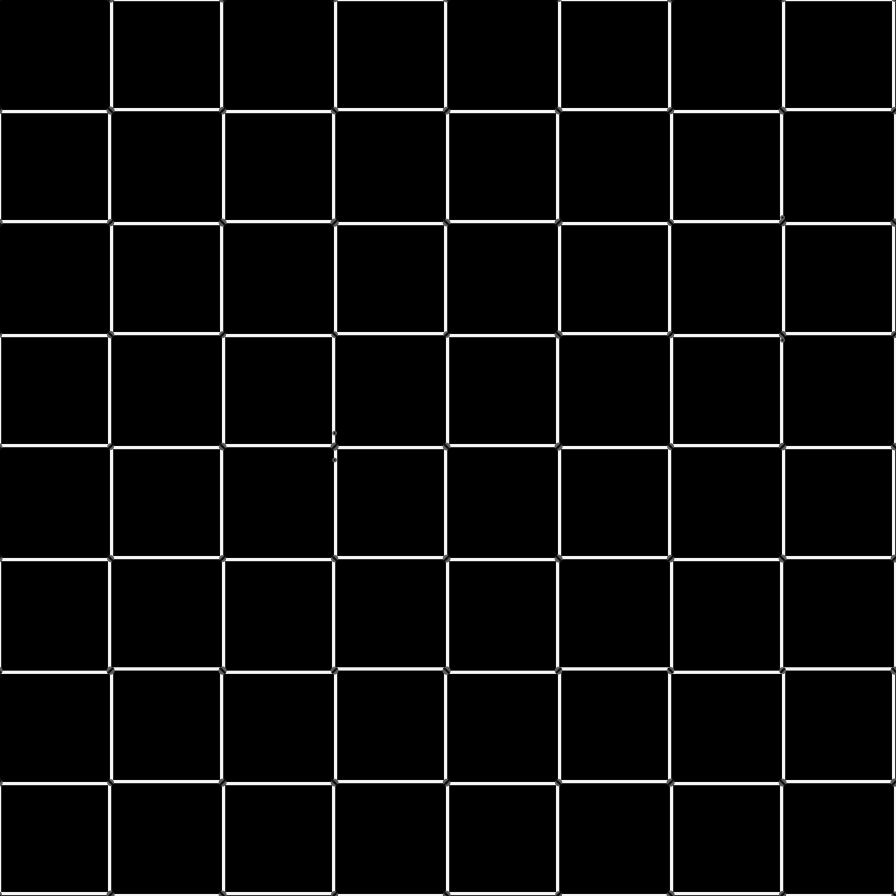
Write a three.js fragment shader that draws this pattern.

```glsl
varying vec2 vUv;

const float GRID = 8.0;
const float LINE_HALF = 0.0145;
const float SHIFT = 0.0088;
const float SOFT = 0.006;
const vec2 DRIFT = vec2(0.0125, -0.0125);
const vec3 BLACK = vec3(0.0);
const vec3 WHITE = vec3(0.97);
const vec3 GREY = vec3(0.45);

float hash(vec2 p) {
  vec3 q = fract(vec3(p.xyx) * 0.1031);
  q += dot(q, q.yzx + 33.33);
  return fract((q.x + q.y) * q.z);
}

// Coverage of a shape from its signed distance
float cover(float dist, float soft) {
  return 1.0 - smoothstep(-soft, soft, dist);
}

// +1 for an outlined cell, -1 for a plain one
float cellSign(vec2 cell) {
  return 1.0 - 2.0 * mod(cell.x + cell.y, 2.0);
}

// Edges pulled into the outlined cell on their side
float edgeLines(vec2 cell, vec2 node, vec2 offset, float swappedRow) {
  float swapped = 1.0 - step(0.5, abs(mod(node.y, GRID) - swappedRow));
  float shiftX = SHIFT * cellSign(vec2(node.x, cell.y));
  float shiftY = SHIFT * cellSign(vec2(cell.x, node.y)) * mix(1.0, -1.7, swapped);
  float vertical = cover(abs(offset.x - shiftX) - LINE_HALF, SOFT);
  float horizontal = cover(abs(offset.y - shiftY) - LINE_HALF, SOFT);
  return max(vertical, horizontal);
}

// Grey knot with a dark slash between the two outlined corners
vec3 addKnot(vec3 base, vec2 node, vec2 offset) {
  float radius = mix(0.029, 0.037, hash(mod(node, GRID)));
  float slash = abs(offset.x + cellSign(node) * offset.y) * 0.7071;
  float dark = cover(slash - 0.009, SOFT);
  float core = cover(length(offset) - 0.009, SOFT);
  vec3 knot = mix(GREY * 0.8, BLACK, max(dark * 0.85, core));
  return mix(base, knot, cover(length(offset) - radius, SOFT));
}

// Small worn spot on a vertical line
vec3 addNick(vec3 base, vec2 p, vec2 center) {
  float dist = length(p - center);
  vec3 spot = mix(GREY * 0.8, BLACK, cover(dist - 0.007, SOFT));
  return mix(base, spot, cover(dist - 0.021, SOFT));
}

void main() {
  vec2 p = vUv * GRID + DRIFT;
  vec2 cell = floor(p);
  vec2 node = floor(p + 0.5);
  vec2 offset = p - node;

  // Outlines and junctions
  vec3 color = mix(BLACK, WHITE, edgeLines(cell, node, offset, 2.0));
  color = addKnot(color, node, offset);

  // Wear
  color = addNick(color, p, vec2(3.0, 4.12));
  color = addNick(color, p, vec2(3.0, 3.88));
  color = addNick(color, p, vec2(7.0, 6.045));
  color = addNick(color, p, vec2(7.0, 4.95));

  gl_FragColor = vec4(color, 1.0);
}
```
